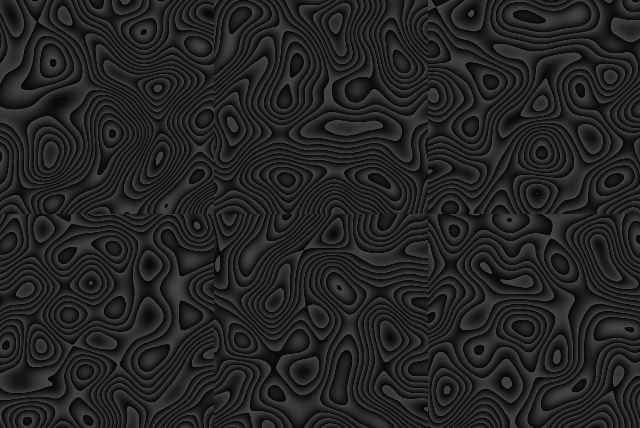
A WebGL 2 fragment shader for this pattern:

```glsl
#version 300 es
precision highp float;

#define TILE_ROWS 2.0
#define CELLS_PER_TILE 4.0
#define CONTOUR_LEVELS 11.5
#define DARK_GREY 0.028
#define LIGHT_GREY 0.272
#define EDGE_SOFTNESS 0.5
#define MAX_EDGE 0.25

uniform vec2 u_resolution;
out vec4 fragColor;

// Random vector with both components in 0..1
vec2 hash22(vec2 p) {
    vec2 q = vec2(dot(p, vec2(127.1, 311.7)), dot(p, vec2(269.5, 183.3)));
    return fract(sin(q) * 43758.5453);
}

// Slope at a lattice corner, projected on the offset from that corner
float cornerRamp(vec2 cell, vec2 corner, vec2 local) {
    vec2 slope = hash22(cell + corner) * 2.0 - 1.0;
    return dot(slope, local - corner);
}

// Gradient noise with random slope lengths, so steep and flat areas mix
float gradientNoise(vec2 p) {
    vec2 cell = floor(p);
    vec2 local = fract(p);
    vec2 blend = local * local * local * (local * (local * 6.0 - 15.0) + 10.0);
    float bottom = mix(cornerRamp(cell, vec2(0.0, 0.0), local),
                       cornerRamp(cell, vec2(1.0, 0.0), local), blend.x);
    float top = mix(cornerRamp(cell, vec2(0.0, 1.0), local),
                    cornerRamp(cell, vec2(1.0, 1.0), local), blend.x);
    return mix(bottom, top, blend.y);
}

// Each square tile shows its own patch of terrain, leaving visible seams
float terrainHeight(vec2 p) {
    vec2 tile = floor(p);
    vec2 patchOrigin = tile * 17.0 + hash22(tile + 5.0) * 9.0;
    return gradientNoise(fract(p) * CELLS_PER_TILE + patchOrigin);
}

// Sawtooth in 0..1 whose sudden drop is softened over the given width
float softSawtooth(float x, float width) {
    float ramp = fract(x);
    return min(ramp, (1.0 - ramp) * (1.0 - width) / width);
}

void main() {
    vec2 p = gl_FragCoord.xy / u_resolution.y * TILE_ROWS;

    // Contour bands: each level fades from dark to light
    float level = terrainHeight(p) * CONTOUR_LEVELS;
    float edge = clamp(fwidth(level) * EDGE_SOFTNESS, 0.001, MAX_EDGE);
    float band = softSawtooth(level, edge);

    fragColor = vec4(vec3(mix(DARK_GREY, LIGHT_GREY, band)), 1.0);
}
```
